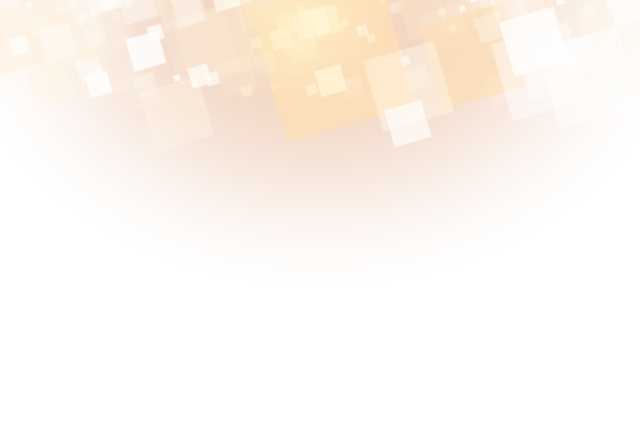
This background is drawn by a Shadertoy shader. Its source:

```glsl
const vec3 WHITE = vec3(1.0);
const vec3 AMBER = vec3(1.0, 0.875, 0.70);
const vec3 CREAM = vec3(1.0, 0.965, 0.90);

vec3 hash3(float n) {
    vec3 v = fract(vec3(n) * vec3(0.1031, 0.1137, 0.0973));
    v += dot(v, v.yzx + 33.33);
    return fract((v.xxy + v.yzz) * v.zyx);
}

// Bell-shaped falloff around a centre
float bell(float x, float centre, float width) {
    float d = (x - centre) / width;
    return exp(-d * d);
}

// Blend one tilted square over the colour
void tile(inout vec3 color, vec2 p, vec2 centre, float side, vec3 tint, float alpha) {
    vec2 d = p - centre;
    vec2 q = abs(vec2(0.961 * d.x - 0.276 * d.y, 0.276 * d.x + 0.961 * d.y));
    float edge = max(q.x, q.y) - 0.5 * side;
    float pixel = 1.0 / iResolution.x;
    color = mix(color, tint, alpha * (1.0 - smoothstep(-pixel, pixel, edge)));
}

// Wide translucent panels, warmer toward the middle
void scatterPanels(inout vec3 color, vec2 p) {
    for (int i = 0; i < 30; i++) {
        float n = float(i);
        vec3 h = hash3(n + 11.0);
        float x = fract(n * 0.618 + 0.1);
        float side = mix(0.045, 0.12, h.x);
        float y = h.y * 0.16 - 0.5 * side + 0.01;
        float warmth = bell(x, 0.52, 0.2) * h.z;
        tile(color, p, vec2(x, y), side, mix(CREAM, AMBER, warmth), 0.14 + 0.24 * h.z);
    }
}

// Small bright tiles, gathered into three clusters
void scatterSparks(inout vec3 color, vec2 p) {
    for (int i = 0; i < 80; i++) {
        float n = float(i);
        vec3 h = hash3(n + 71.0);
        float u = fract(n * 0.618 + 0.37);
        float x = u - 0.035 * sin(18.85 * (u - 0.15));
        float side = mix(0.009, 0.055, h.x * h.x);
        float y = 0.15 * pow(h.y, 1.3) - 0.3 * side;
        vec3 tint = mix(WHITE, vec3(1.0, 0.97, 0.84), bell(x, 0.47, 0.12));
        tile(color, p, vec2(x, y), side, tint, 0.2 + 0.6 * h.z * h.z);
    }
}

void mainImage(out vec4 fragColor, in vec2 fragCoord) {
    // Canvas widths, measured down from the top edge
    vec2 p = vec2(fragCoord.x, iResolution.y - fragCoord.y) / iResolution.x;

    // Peach dome fading to white
    float r = length((p - vec2(0.5, 0.0)) / vec2(0.575, 0.457));
    float dome = 1.0 - smoothstep(0.25, 1.03, r);
    vec3 color = WHITE - vec3(0.05, 0.16, 0.23) * dome;

    scatterPanels(color, p);

    // Main amber and cream panels
    tile(color, p, vec2(0.040, 0.035), 0.135, vec3(1.0, 0.94, 0.87), 0.55);
    tile(color, p, vec2(0.276, 0.178), 0.095, CREAM, 0.38);
    tile(color, p, vec2(0.521, 0.092), 0.210, AMBER, 0.72);
    tile(color, p, vec2(0.738, 0.088), 0.135, AMBER, 0.60);
    tile(color, p, vec2(0.638, 0.135), 0.115, CREAM, 0.50);
    tile(color, p, vec2(0.844, 0.112), 0.124, WHITE, 0.45);
    tile(color, p, vec2(0.920, 0.122), 0.130, WHITE, 0.45);

    // Soft yellow light in the middle
    float light = bell(length(p - vec2(0.46, 0.04)), 0.0, 0.09);
    color = mix(color, vec3(1.0, 0.95, 0.77), 0.6 * light);

    scatterSparks(color, p);

    // Brightest tiles in front
    tile(color, p, vec2(0.228, 0.080), 0.052, WHITE, 0.80);
    tile(color, p, vec2(0.154, 0.132), 0.035, WHITE, 0.75);
    tile(color, p, vec2(0.637, 0.193), 0.060, WHITE, 0.65);
    tile(color, p, vec2(0.834, 0.065), 0.088, WHITE, 0.78);

    fragColor = vec4(color, 1.0);
}
```
